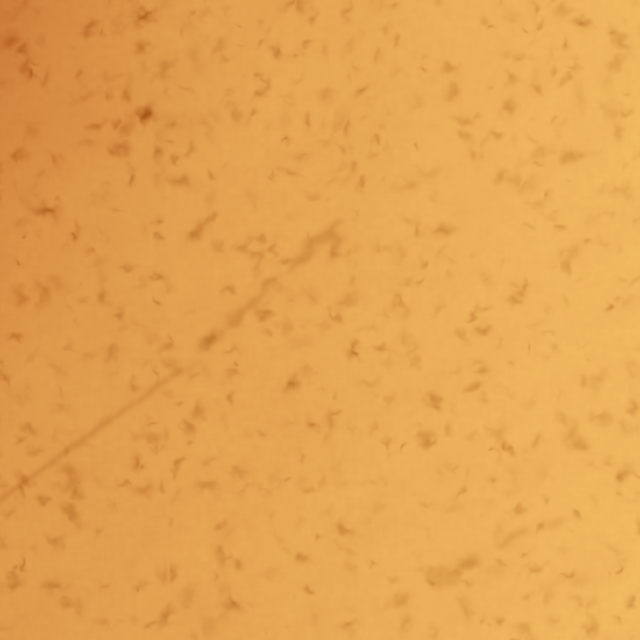
Give the GLSL for this texture, as a Shadertoy shader.

```glsl
// Warm amber wall lit from the right, with a shaded upper left corner.
// A smooth light ramp carries faint mottling, two diagonal scratches,
// and small irregular specks scattered by jittered grids.

const vec3 SHADE = vec3(0.83, 0.53, 0.25);
const vec3 GLOW = vec3(0.95, 0.73, 0.38);
const vec3 SPECK_TINT = vec3(0.20, 0.25, 0.19);

float hash(vec2 p) {
    vec3 q = fract(p.xyx * vec3(0.1031, 0.1030, 0.0973));
    q += dot(q, q.yzx + 33.33);
    return fract((q.x + q.y) * q.z);
}

float noise(vec2 p) {
    vec2 cell = floor(p);
    vec2 f = fract(p);
    f = f * f * (3.0 - 2.0 * f);
    float low = mix(hash(cell), hash(cell + vec2(1, 0)), f.x);
    float high = mix(hash(cell + vec2(0, 1)), hash(cell + vec2(1, 1)), f.x);
    return mix(low, high, f.y);
}

float fbm(vec2 p) {
    float sum = 0.0;
    float gain = 0.5;
    for (int i = 0; i < 4; i++) {
        sum += gain * noise(p);
        p = p * 2.03 + 17.1;
        gain *= 0.5;
    }
    return sum;
}

vec2 rotate(vec2 p, float angle) {
    float c = cos(angle);
    float s = sin(angle);
    return vec2(c * p.x + s * p.y, c * p.y - s * p.x);
}

float segmentDistance(vec2 p, vec2 a, vec2 b) {
    vec2 ab = b - a;
    float along = clamp(dot(p - a, ab) / dot(ab, ab), 0.0, 1.0);
    return length(p - a - ab * along);
}

// Brightness position between SHADE (0) and GLOW (1)
float lightRamp(vec2 uv) {
    vec2 corner = (uv - vec2(0.0, 1.0)) * vec2(1.0, 0.75);
    float shadow = exp(-dot(corner, corner) * 18.0);
    float leftEdge = exp(-uv.x * 18.0) * smoothstep(0.2, 0.7, uv.y);
    return 0.37 + 0.58 * uv.x - 0.07 * uv.y * (1.0 - uv.x)
         - 0.36 * shadow - 0.12 * leftEdge;
}

// Soft elongated specks, at most one per jittered cell
float specks(vec2 uv, float cells, float density, float radius, float seed) {
    vec2 warp = vec2(noise(uv * 90.0 + seed), noise(uv * 90.0 + seed + 51.0));
    vec2 p = uv + (warp - 0.5) * 0.012;
    vec2 home = floor(p * cells);
    float ink = 0.0;
    for (int y = -1; y <= 1; y++) {
        for (int x = -1; x <= 1; x++) {
            vec2 cell = home + vec2(x, y);
            vec2 key = cell + seed;
            vec2 jitter = vec2(hash(key + 3.7), hash(key + 9.2));
            vec2 center = (cell + jitter) / cells;
            float patchiness = 0.4 + 1.2 * noise(center * 7.0 + seed);
            float present = step(hash(key + 15.4), density * patchiness);
            float size = radius * mix(0.6, 1.3, hash(key + 21.8));
            vec2 d = rotate(p - center, (hash(key + 27.5) - 0.3) * 3.0);
            d *= vec2(mix(0.55, 1.0, hash(key + 33.1)), 1.3) / size;
            float strength = mix(0.25, 1.0, pow(hash(key + 39.6), 2.0));
            ink = max(ink, present * strength * exp(-dot(d, d)));
        }
    }
    return ink;
}

// Uneven worn line between two points
float scratch(vec2 uv, vec2 a, vec2 b, float width, float breakup) {
    vec2 wobble = vec2(noise(uv * 45.0), noise(uv * 45.0 + 8.0)) - 0.5;
    float d = segmentDistance(uv + wobble * 0.02 * breakup, a, b) / width;
    float wear = mix(1.0, smoothstep(0.25, 0.8, noise(uv * 38.0 + 5.0)), breakup);
    return exp(-d * d) * wear;
}

void mainImage(out vec4 fragColor, in vec2 fragCoord) {
    vec2 uv = fragCoord / iResolution.xy;

    // Light, broad mottling and fine woven grain
    float light = lightRamp(uv);
    light += 0.13 * (fbm(rotate(uv, 0.6) * vec2(7.0, 16.0)) - 0.47);
    light += 0.07 * (noise(uv * 110.0) - 0.5);
    light += 0.04 * (noise(uv * vec2(230.0, 60.0)) - 0.5);
    light += 0.04 * (noise(uv * vec2(60.0, 230.0) + 31.0) - 0.5);
    vec3 color = mix(SHADE, GLOW, light);

    // Specks, from many faint ones to a few dark ones
    float ink = 0.50 * specks(uv, 26.0, 0.42, 0.010, 11.0);
    ink += 0.42 * specks(uv, 38.0, 0.28, 0.007, 83.0);
    ink += 0.95 * specks(uv, 9.0, 0.17, 0.010, 140.0);

    // Scratches rising to the right
    vec2 bend = vec2(0.28, 0.42);
    ink += 0.25 * scratch(uv, vec2(-0.02, 0.205), bend, 0.006, 0.15);
    ink += 0.36 * scratch(uv, bend, vec2(0.53, 0.65), 0.011, 0.9);
    ink += 0.24 * scratch(uv, vec2(0.60, 0.05), vec2(0.87, 0.19), 0.010, 1.0);

    fragColor = vec4(clamp(color - SPECK_TINT * ink, 0.0, 1.0), 1.0);
}
```
